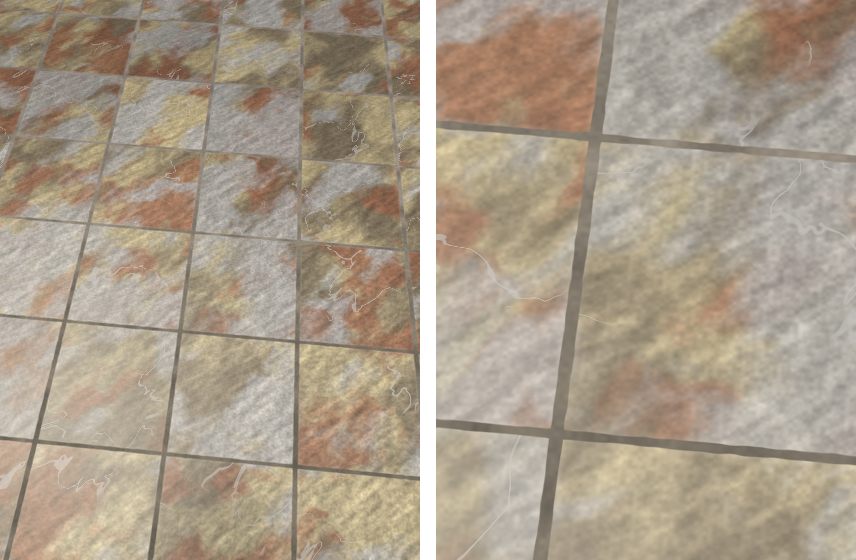
Left, the full canvas; right, a detail of the centre.
Write a WebGL 1 fragment shader that draws this texture.

```glsl
precision highp float;
// Weathered slate-look floor tiles with grey grout, seen receding in perspective.
uniform vec2 u_resolution;

#define GROUT_HALF vec2(0.019, 0.014) // half joint width, in tiles
#define CLOUD_SCALE 1.7    // mottling blotches per tile
#define RUST_AMOUNT 0.02   // overall bias toward rust
#define RUST_SPREAD 0.32   // rust variation between tiles
#define SLATE_SPREAD 0.26  // grey-blue variation between tiles
#define VEIN_WIDTH 0.011
#define RELIEF 0.55        // strength of the cleft surface
#define GRAIN 0.16
#define GLARE 0.52         // pale sheen at lower left

const vec3 OLIVE = vec3(0.49, 0.44, 0.36);
const vec3 OCHRE = vec3(0.72, 0.66, 0.51);
const vec3 SLATE = vec3(0.67, 0.66, 0.65);
const vec3 RUST  = vec3(0.57, 0.37, 0.28);
const vec3 CREAM = vec3(0.87, 0.84, 0.78);
const vec3 GROUT_NEAR = vec3(0.45, 0.42, 0.37);
const vec3 GROUT_FAR  = vec3(0.60, 0.56, 0.52);

float hash(vec2 p) {
  return fract(sin(dot(p, vec2(127.1, 311.7))) * 43758.5453);
}

float noise(vec2 p) {
  vec2 i = floor(p), f = fract(p);
  f = f * f * (3.0 - 2.0 * f);
  return mix(mix(hash(i), hash(i + vec2(1, 0)), f.x),
             mix(hash(i + vec2(0, 1)), hash(i + vec2(1, 1)), f.x), f.y);
}

float fbm(vec2 p) {
  float sum = 0.0, amp = 0.52;
  for (int i = 0; i < 5; i++) {
    sum += amp * noise(p);
    p = mat2(1.6, 1.2, -1.2, 1.6) * p + 7.3;
    amp *= 0.5;
  }
  return sum;
}

// Inverse perspective: screen position (y down from the top) to tile units.
vec2 floorPosition(vec2 s) {
  vec2 colU = vec2(0.3090, 0.0163) + 0.0080 * s;
  vec2 colV = vec2(0.0903, -0.1491) - 0.1208 * s;
  vec2 r = s - vec2(0.7031, 0.8333);
  return vec2(r.x * colV.y - r.y * colV.x, colU.x * r.y - colU.y * r.x)
         / (colU.x * colV.y - colU.y * colV.x);
}

// Stone colour within one tile; local runs 0..1, id selects the variation.
vec3 stone(vec2 local, vec2 id, float fade) {
  float h1 = hash(id + 3.7), h2 = hash(id + 19.3), h3 = hash(id + 41.9);
  vec2 p = local + 23.0 * vec2(h1, h2);
  vec2 along = vec2(dot(p, vec2(0.8, 0.6)), dot(p, vec2(-0.6, 0.8)));
  vec2 q = along * vec2(1.0, 1.6) * CLOUD_SCALE;
  q += 0.35 * (noise(p * 5.0) - 0.5);

  // Clouded minerals
  float ochre = fbm(q + 5.0) + 0.22 * (h3 - 0.5);
  float slate = fbm(q * 1.2 + 31.0) + SLATE_SPREAD * (h2 - 0.5);
  float rust = fbm(q * 1.3 + 67.0) + RUST_SPREAD * (h1 - 0.5) + RUST_AMOUNT;
  vec3 c = mix(OLIVE, OCHRE, smoothstep(0.36, 0.66, ochre));
  c = mix(c, RUST, 0.75 * smoothstep(0.50, 0.70, rust));
  c = mix(c, SLATE, 0.85 * smoothstep(0.46, 0.66, slate));

  // Cleft relief, stretched along the diagonal, and fine grain
  vec2 cleft = along * vec2(7.0, 17.0);
  float bump = fbm(cleft) - fbm(cleft + vec2(0.25, -0.45));
  c *= 1.0 + RELIEF * fade * bump;
  c *= 1.0 + GRAIN * fade * (noise(p * 75.0) + noise(p * 38.0) - 1.0);

  // Pale wandering veins, broken into short runs
  vec2 w = q * 0.9 + 0.35 * vec2(noise(p * 6.0), noise(p * 6.0 + 9.0));
  float ridge = abs(fbm(w + 90.0) - 0.48);
  float runs = smoothstep(0.46, 0.60, noise(p * 2.7 + 12.0));
  float vein = runs * (1.0 - smoothstep(VEIN_WIDTH * 0.4, VEIN_WIDTH, ridge));
  return mix(c, SLATE * 1.12, 0.65 * vein);
}

void main() {
  vec2 screen = gl_FragCoord.xy / u_resolution;
  vec2 s = vec2(screen.x, 1.0 - screen.y);
  vec2 g = floorPosition(s);
  vec2 id = floor(g), local = fract(g);
  float depth = 1.0 - 0.008 * g.x + 0.1208 * g.y;
  vec2 pixel = depth / (vec2(0.31, 0.149 + 0.1208 * s.y) * u_resolution);
  float fade = 1.0 / (0.5 + 0.5 * depth * depth);

  // Tile face and joints with slightly worn edges
  vec2 edge = 0.5 - abs(local - 0.5) - GROUT_HALF;
  edge += 0.006 * (noise(g * 24.0) - 0.5);
  vec2 face = smoothstep(-pixel, pixel, edge);
  vec3 tile = stone(local, id, fade);
  tile *= 0.95 + 0.12 * hash(id + 8.1);
  float rim = 1.0 - smoothstep(0.0, 0.022, min(edge.x, edge.y));
  tile = mix(tile, CREAM, 0.22 * rim * noise(g * 13.0));

  // Grout, stained in places
  vec3 grout = mix(GROUT_NEAR, GROUT_FAR, smoothstep(1.0, 1.6, depth));
  grout *= 0.82 + 0.28 * noise(g * 9.0) + 0.12 * noise(g * 60.0);

  // Room light: sheen at lower left, dimmer toward the top and a soft shadow
  vec2 sheen = (screen - vec2(0.14, 0.24)) / vec2(0.42, 0.30);
  tile = mix(tile, CREAM, GLARE * exp(-dot(sheen, sheen)));
  tile = mix(tile, CREAM, 0.12 * smoothstep(0.75, 0.1, screen.y));
  vec3 color = mix(grout, tile, face.x * face.y);
  vec2 shadow = (screen - vec2(0.53, 0.02)) / vec2(0.13, 0.12);
  color *= 1.0 - 0.16 * exp(-dot(shadow, shadow));
  color *= mix(1.03, 0.86, smoothstep(0.55, 1.0, screen.y));
  gl_FragColor = vec4(color, 1.0);
}
```
